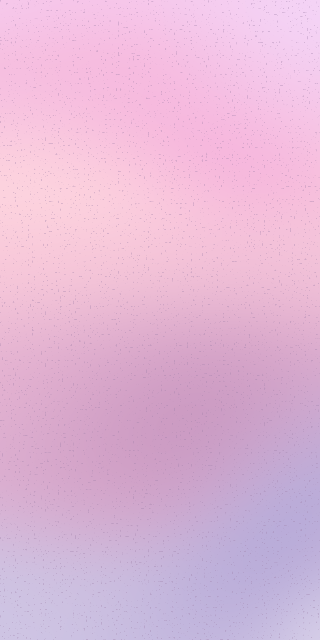
Reproduce this background procedurally as a WebGL 1 fragment shader.

```glsl
precision highp float;
// Soft pastel gradient of pink, peach, mauve and periwinkle with fine dark specks.
uniform vec2 u_resolution;

// Pseudo-random unit vector for a lattice point
vec2 latticeGradient(vec2 cell) {
  vec3 h = fract(cell.xyx * vec3(0.1031, 0.1030, 0.0973));
  h += dot(h, h.yzx + 33.33);
  float angle = 6.2832 * fract((h.x + h.y) * h.z);
  return vec2(cos(angle), sin(angle));
}

float gradientNoise(vec2 p) {
  vec2 i = floor(p), f = fract(p);
  vec2 u = f * f * f * (f * (f * 6.0 - 15.0) + 10.0);
  vec2 e = vec2(1.0, 0.0);
  float low = mix(dot(latticeGradient(i), f),
                  dot(latticeGradient(i + e.xy), f - e.xy), u.x);
  float high = mix(dot(latticeGradient(i + e.yx), f - e.yx),
                   dot(latticeGradient(i + e.xx), f - e.xx), u.x);
  return mix(low, high, u.y);
}

// Gaussian falloff inside a tilted ellipse
float glow(vec2 p, vec2 center, vec2 radius, float tilt) {
  vec2 d = p - center;
  float c = cos(tilt), s = sin(tilt);
  vec2 q = vec2(c * d.x + s * d.y, c * d.y - s * d.x) / radius;
  return exp(-dot(q, q));
}

// Vertical wash, from bottom to top
vec3 verticalWash(float y) {
  vec3 color = vec3(0.81, 0.775, 0.895);
  color = mix(color, vec3(0.88, 0.705, 0.83), smoothstep(0.08, 0.28, y));
  color = mix(color, vec3(0.91, 0.715, 0.83), smoothstep(0.25, 0.42, y));
  color = mix(color, vec3(0.975, 0.79, 0.855), smoothstep(0.40, 0.61, y));
  color = mix(color, vec3(0.99, 0.825, 0.87), smoothstep(0.58, 0.70, y));
  color = mix(color, vec3(0.965, 0.755, 0.88), smoothstep(0.70, 0.89, y));
  return mix(color, vec3(0.965, 0.79, 0.925), smoothstep(0.89, 1.0, y));
}

void main() {
  vec2 uv = gl_FragCoord.xy / u_resolution;
  vec2 p = uv * vec2(1.0, 2.0);
  vec3 color = verticalWash(uv.y);

  // Upper glows: rose band, lilac corner, peach edge
  color = mix(color, vec3(0.965, 0.70, 0.855),
              0.95 * glow(p, vec2(0.75, 1.53), vec2(0.58, 0.27), -0.6));
  color = mix(color, vec3(0.955, 0.83, 0.965),
              0.95 * glow(p, vec2(1.08, 2.0), vec2(0.48, 0.38), 0.0));
  color = mix(color, vec3(0.965, 0.785, 0.86),
              0.8 * glow(p, vec2(1.05, 1.2), vec2(0.35, 0.2), 0.0));

  // Lower glows: mauve cloud, periwinkle sweep, pale corner
  color = mix(color, vec3(0.80, 0.605, 0.76),
              0.97 * glow(p, vec2(0.60, 0.67), vec2(0.54, 0.35), 0.25));
  color = mix(color, vec3(0.725, 0.675, 0.85),
              0.97 * glow(p, vec2(0.90, 0.34), vec2(0.6, 0.26), 0.75));
  color = mix(color, vec3(0.84, 0.81, 0.91),
              0.9 * glow(p, vec2(1.05, -0.02), vec2(0.20, 0.15), 0.5));

  // Scattered specks from the peaks of fine noise
  float speck = smoothstep(0.31, 0.50, gradientNoise(p * 149.0 + 7.3));
  color = mix(color, vec3(0.62, 0.50, 0.66), 0.36 * speck);

  gl_FragColor = vec4(color, 1.0);
}
```
